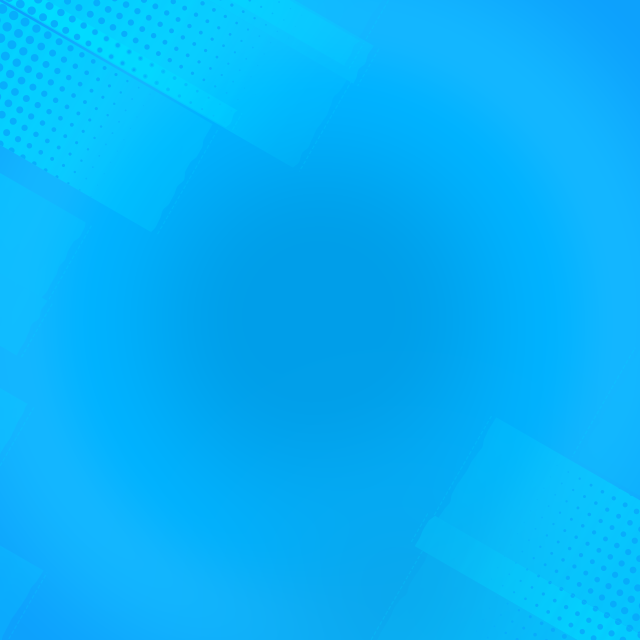
Give the GLSL for this background, as a Shadertoy shader.

```glsl
// Blue radial backdrop with slanted cyan halftone strips in two corners.
// The strips live in a frame turned by 30 degrees; each one is a box with a
// ragged tip, fine cross streaks and dots that grow away from the tip.

#define CORE_BLUE vec3(0.0, 0.62, 0.912)
#define RING_BLUE vec3(0.0, 0.70, 1.0)
#define RIM_BLUE vec3(0.075, 0.715, 1.0)
#define CORNER_BLUE vec3(0.05, 0.63, 0.99)
#define SHADE_BLUE vec3(0.035, 0.65, 0.925)
#define STRIP_CYAN vec3(0.0, 0.87, 1.0)
#define DOT_BLUE vec3(0.03, 0.66, 0.985)
#define DOT_PITCH 0.0205
#define DOT_RADIUS 0.0078
#define STREAK_PITCH 0.009
#define TIP_ROUGHNESS 0.006

float hash(vec2 p) {
    vec3 h = fract(vec3(p.xyx) * vec3(0.1031, 0.1030, 0.0973));
    h += dot(h, h.yzx + 33.33);
    return fract((h.x + h.y) * h.z);
}

// Antialiased step: 1 where the signed distance is positive.
float cover(float signedDist) {
    return clamp(signedDist * iResolution.y + 0.5, 0.0, 1.0);
}

// Smooth noise in one dimension, with a seed per strip.
float streakNoise(float x, float seed) {
    float cell = floor(x);
    float t = smoothstep(0.0, 1.0, x - cell);
    return mix(hash(vec2(cell + 200.0, seed)), hash(vec2(cell + 201.0, seed)), t);
}

vec3 backdrop(vec2 p) {
    float r = length(p - 0.5);
    vec3 col = mix(CORE_BLUE, RING_BLUE, smoothstep(0.10, 0.39, r));
    col = mix(col, RIM_BLUE, smoothstep(0.35, 0.47, r));
    col = mix(col, CORNER_BLUE, smoothstep(0.47, 0.69, r));

    // Darker lobe that drops from the core to the lower edge
    vec2 lobe = (p - vec2(0.63, 0.07)) / vec2(0.25, 0.23);
    return mix(col, SHADE_BLUE, 0.88 * exp(-dot(lobe, lobe)));
}

// q: strip frame, span: lower and upper side, tip: position of the end,
// side: +1 if the body lies before the tip, -1 if it lies after it.
void strip(inout vec3 col, vec2 q, vec2 span, float tip, float side,
           float tipAlpha, float bodyAlpha, float dotScale) {
    float seed = floor(span.x * 97.0) + 150.0;
    float depth = side * (tip - q.x);
    float sides = cover(q.y - span.x) * cover(span.y - q.y);
    float ragged = TIP_ROUGHNESS * streakNoise(q.y * 70.0, seed);
    float body = sides * cover(depth - ragged);

    // Fill, brighter away from the tip, with streaks across the strip
    float streak = streakNoise(q.x / STREAK_PITCH, seed) - 0.5;
    float alpha = mix(tipAlpha, bodyAlpha, smoothstep(0.0, 0.34, depth));
    alpha = clamp(alpha + 0.14 * streak * alpha, 0.0, 1.0);
    col = mix(col, STRIP_CYAN, body * alpha);

    // Halftone dots
    vec2 cell = (fract(q / DOT_PITCH) - 0.5) * DOT_PITCH;
    float radius = DOT_RADIUS * dotScale * smoothstep(0.03, 0.42, depth);
    float dots = cover(radius - length(cell)) * smoothstep(0.0, 0.0025, radius);
    col = mix(col, DOT_BLUE, 0.85 * dots * body);

    // Dotted hairline just beyond the tip
    float hairline = cover(0.0009 - abs(depth + 0.006));
    float dashes = smoothstep(0.2, 0.5, abs(fract(q.y * 110.0) - 0.5) * 2.0);
    col = mix(col, STRIP_CYAN, 0.18 * sides * hairline * dashes);
}

void mainImage(out vec4 fragColor, in vec2 fragCoord) {
    vec2 p = fragCoord / iResolution.y;
    vec3 col = backdrop(p);

    // Strip frame: x runs down to the right, y up to the right
    vec2 along = vec2(0.8660, -0.5);
    vec2 q = p - vec2(0.0, 1.0);
    q = vec2(dot(q, along), dot(q, vec2(-along.y, along.x)));

    // Upper left: broad strips, then the two bright bars
    strip(col, q, vec2(-0.196, -0.002), 0.390, 1.0, 0.20, 0.74, 1.0);
    strip(col, q, vec2(0.002, 0.163), 0.533, 1.0, 0.12, 0.70, 0.70);
    strip(col, q, vec2(0.163, 0.230), 0.545, 1.0, 0.20, 0.70, 0.65);
    strip(col, q, vec2(0.230, 0.420), 0.520, 1.0, 0.06, 0.55, 0.50);
    strip(col, q, vec2(0.004, 0.036), 0.410, 1.0, 0.25, 0.80, 0.90);
    strip(col, q, vec2(0.180, 0.226), 0.520, 1.0, 0.15, 0.50, 0.60);

    // Left edge: fainter remnants
    strip(col, q, vec2(-0.370, -0.234), 0.294, 1.0, 0.16, 0.46, 0.30);
    strip(col, q, vec2(-0.468, -0.370), 0.302, 1.0, 0.15, 0.24, 0.25);
    strip(col, q, vec2(-0.636, -0.525), 0.358, 1.0, 0.18, 0.22, 0.20);
    strip(col, q, vec2(-0.880, -0.738), 0.505, 1.0, 0.16, 0.26, 0.0);

    // Lower right: body, bright bar, lower body and a faint upper veil
    strip(col, q, vec2(-0.358, -0.177), 0.996, -1.0, 0.16, 0.56, 0.85);
    strip(col, q, vec2(-0.415, -0.358), 0.986, -1.0, 0.22, 0.74, 0.70);
    strip(col, q, vec2(-0.640, -0.415), 1.008, -1.0, 0.08, 0.48, 0.80);
    strip(col, q, vec2(-0.171, 0.026), 1.137, -1.0, 0.04, 0.18, 0.50);

    fragColor = vec4(col, 1.0);
}
```
